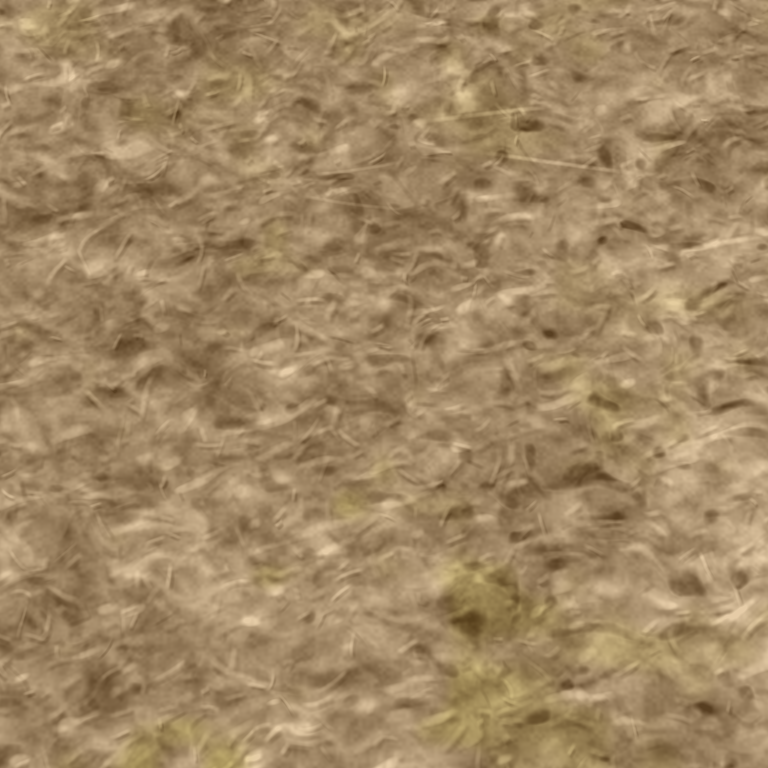
A three.js fragment shader for this texture:

```glsl
// Matted dry grass: soft tangled straw over mottled litter with dark pockets.
#define DARK_LITTER vec3(0.42, 0.32, 0.20)
#define PALE_STRAW vec3(0.79, 0.69, 0.55)
#define GREEN_TINT vec3(0.99, 1.02, 0.82)
#define BASE_TONE 0.57
#define BROAD_CONTRAST 0.10
#define CLOD_CONTRAST 0.19
#define GRAIN_CONTRAST 0.11
#define POCKET_DEPTH 0.42
#define GLINT_HEIGHT 0.34
#define SHADOW_DEPTH 0.22
#define STRAW_LAYERS 5
#define STALK_CELLS 4.5

varying vec2 vUv;

float hash1(vec2 p) {
  vec3 q = fract(vec3(p.xyx) * 0.1031);
  q += dot(q, q.yzx + 33.33);
  return fract((q.x + q.y) * q.z);
}

vec3 hash3(vec2 p) {
  vec3 q = fract(vec3(p.xyx) * vec3(0.1031, 0.1030, 0.0973));
  q += dot(q, q.yxz + 33.33);
  return fract((q.xxy + q.yzz) * q.zyx);
}

// Smooth value noise from -1 to 1.
float noise(vec2 p) {
  vec2 i = floor(p), f = fract(p);
  f = f * f * (3.0 - 2.0 * f);
  float low = mix(hash1(i), hash1(i + vec2(1.0, 0.0)), f.x);
  float high = mix(hash1(i + vec2(0.0, 1.0)), hash1(i + 1.0), f.x);
  return 2.0 * mix(low, high, f.y) - 1.0;
}

// Soft mask of a bent blade lying along x.
float blade(vec2 d, float halfLength, float halfWidth, float bend) {
  float along = d.x / halfLength;
  float across = (d.y + bend * halfLength * (along * along - 0.4)) / halfWidth;
  return (1.0 - smoothstep(0.1, 1.0, abs(across)))
       * (1.0 - smoothstep(0.4, 1.0, abs(along)));
}

vec2 rotate(vec2 d, float angle) {
  float c = cos(angle), s = sin(angle);
  return vec2(c * d.x + s * d.y, c * d.y - s * d.x);
}

// Lays one scattered layer of short straws and their shadows over a tone.
float layStraws(float tone, vec2 p, float seed) {
  vec2 cell = floor(p);
  for (int y = -1; y <= 1; y++) {
    for (int x = -1; x <= 1; x++) {
      vec2 id = cell + vec2(float(x), float(y));
      vec3 place = hash3(id + seed);
      vec3 look = hash3(id + seed + 57.3);
      float swing = 2.0 * place.z - 1.0;
      float angle = 0.25 + 1.8 * swing * abs(swing);
      float halfLength = mix(0.25, 0.7, look.x);
      float halfWidth = mix(0.10, 0.24, look.y);
      float bend = 0.3 * (fract(look.x * 7.0) - 0.5);
      vec2 d = p - id - place.xy;
      float shade = blade(rotate(d + vec2(-0.04, 0.18), angle), 0.8 * halfLength, halfWidth, bend);
      float body = blade(rotate(d, angle), halfLength, halfWidth, bend);
      tone -= SHADOW_DEPTH * look.z * look.z * shade;
      tone = mix(tone, mix(0.28, 1.08, look.z), body * mix(0.6, 0.3, look.y));
    }
  }
  return tone;
}

// Sparse long thin stalks, returned as a brightness mask.
float stalks(vec2 p) {
  vec2 cell = floor(p);
  float mask = 0.0;
  for (int y = -1; y <= 1; y++) {
    for (int x = -1; x <= 1; x++) {
      vec2 id = cell + vec2(float(x), float(y));
      vec3 place = hash3(id + 211.0);
      vec3 look = hash3(id + 347.0);
      vec2 d = rotate(p - id - place.xy, 0.15 + 0.7 * (place.z - 0.5));
      float stalk = blade(d, mix(0.2, 0.65, look.x), mix(0.018, 0.034, look.y), 0.12 * (look.y - 0.5));
      mask = max(mask, stalk * step(0.4, look.z) * look.z);
    }
  }
  return mask;
}

void main() {
  // Ground recedes upward, so features shrink toward the top.
  vec2 ground = vec2((vUv.x - 0.5) * (1.0 + 0.2 * vUv.y) + 2.0, vUv.y * (1.0 + 0.2 * vUv.y) + 2.0);
  vec2 warp = vec2(noise(ground * 18.0), noise(ground * 18.0 + 31.7));
  vec2 litter = ground + 0.012 * warp;
  float nearRight = smoothstep(0.2, 0.9, vUv.x);

  // Tangled straw, from broad to fine.
  float tone = BASE_TONE + 0.2 * noise(litter * vec2(24.0, 34.0));
  for (int i = 0; i < STRAW_LAYERS; i++) {
    float layer = float(i);
    float cells = 11.0 + 4.5 * layer;
    tone = layStraws(tone, rotate(litter, 0.15 * (layer - 2.0)) * cells, 19.0 * layer);
  }

  // Broad mottling and clods that break up the straw.
  tone += BROAD_CONTRAST * (noise(ground * 4.5 + 5.0) + noise(ground * 11.0 + 2.6));
  tone += CLOD_CONTRAST * noise(rotate(litter, 0.35) * vec2(19.0, 31.0) + 4.2);
  tone += 0.8 * CLOD_CONTRAST * noise(rotate(litter, -0.5) * vec2(38.0, 60.0));

  // Dark pockets, pale glints and stalks, fine grain.
  float pocket = smoothstep(0.35, 0.85, noise(litter * vec2(32.0, 42.0) + 9.4));
  float glint = smoothstep(0.4, 0.9, noise(rotate(litter, 0.3) * vec2(26.0, 50.0) + 17.9));
  tone += GLINT_HEIGHT * glint - POCKET_DEPTH * mix(0.5, 1.1, nearRight) * pocket;
  tone += 0.5 * stalks(ground * STALK_CELLS) * mix(0.25, 1.0, nearRight);
  tone += GRAIN_CONTRAST * (noise(litter * vec2(85.0, 110.0)) + 0.6 * noise(ground * 190.0));

  // Straw colour with faint green patches, mostly low on the left.
  vec3 color = mix(DARK_LITTER, PALE_STRAW, clamp(tone, -0.2, 1.3));
  float patches = noise(ground * 6.0 + 3.1) + 0.8 * noise(ground * 19.0);
  float lowLeft = 1.0 - smoothstep(0.15, 0.8, length(vUv - vec2(0.25, 0.2)));
  color *= mix(vec3(1.0), GREEN_TINT, smoothstep(0.2, 1.3, patches) * mix(0.35, 1.0, lowLeft));
  gl_FragColor = vec4(color, 1.0);
}
```
